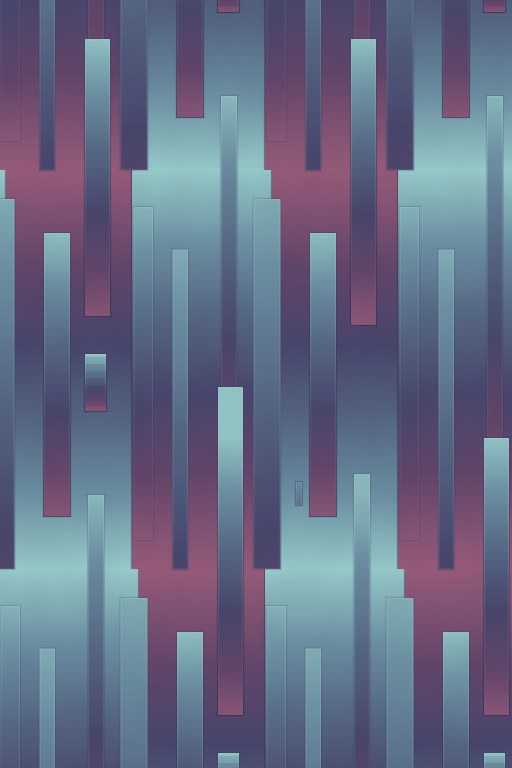
Write a Shadertoy shader that draws this background.

```glsl
// Half-drop columns of dusk gradients, crossed by slim vertical bars.

// Layout, in units where the canvas is 768 high; y runs downwards
const float CANVAS_HEIGHT = 768.0;
const float COLUMN_WIDTH = 133.0;
const float HALF_DROP = 399.0;       // each column sits half a period lower
const float PINK_PEAK = 170.0;       // height of the warm crest in column 0
const float NOTCH_HEIGHT = 29.0;
const float NOTCH_WIDTH = 7.0;
const float LINE_WIDTH = 1.1;
const float BAND_HEIGHT = 7.0;       // faint steps in the gradients
const float BAND_AMOUNT = 0.55;
const float WEAR = 0.022;
const vec3 INK = vec3(0.22, 0.19, 0.33);
const vec3 RIM = vec3(0.62, 0.82, 0.82);

// Ramp from warm to cool
const vec3 RAMP[6] = vec3[6](
    vec3(0.58, 0.35, 0.47), vec3(0.38, 0.27, 0.41), vec3(0.28, 0.27, 0.42),
    vec3(0.33, 0.40, 0.51), vec3(0.42, 0.56, 0.63), vec3(0.58, 0.78, 0.78));

// Bars of one column: left, right, top, bottom
const int BARS = 8;
const int POST = 4, DASH = 6, FLECK = 7, THREAD = 3;
const vec4 BAR_BOX[BARS] = vec4[BARS](
    vec4(-12.5, 14.5, 199.0, 569.0), vec4(0.5, 20.0, 606.0, 939.0),
    vec4(39.5, 55.0, 648.5, 968.5), vec4(88.0, 104.0, 495.0, 842.0),
    vec4(85.0, 110.0, 39.0, 316.0), vec4(44.0, 70.0, 233.0, 516.0),
    vec4(85.0, 106.0, 354.0, 411.0), vec4(30.0, 36.0, 482.0, 505.0));
// Ramp position at top and bottom
const vec2 BAR_TONE[BARS] = vec2[BARS](
    vec2(0.90, 0.34), vec2(0.92, 0.04), vec2(0.90, 0.38), vec2(0.94, 0.16),
    vec2(0.98, 0.05), vec2(0.96, 0.05), vec2(0.98, 0.05), vec2(0.86, 0.66));

vec2 hashGradient(vec2 cell) {
    float a = fract(sin(dot(cell, vec2(127.1, 311.7))) * 4375.85) * 6.2832;
    return vec2(cos(a), sin(a));
}

float gradientNoise(vec2 p) {
    vec2 i = floor(p), f = fract(p);
    vec2 u = f * f * (3.0 - 2.0 * f);
    vec2 e = vec2(0.0, 1.0);
    float low = mix(dot(hashGradient(i), f),
                    dot(hashGradient(i + e.yx), f - e.yx), u.x);
    float high = mix(dot(hashGradient(i + e.xy), f - e.xy),
                     dot(hashGradient(i + e.yy), f - e.yy), u.x);
    return mix(low, high, u.y);
}

vec3 ramp(float t) {
    float s = clamp(t, 0.0, 1.0) * 5.0;
    int i = min(int(s), 4);
    return mix(RAMP[i], RAMP[i + 1], s - float(i));
}

// Antialiased coverage of a signed distance
float cover(float d, float pixel) { return clamp(0.5 - d / pixel, 0.0, 1.0); }

// Wrap to one vertical period starting at the given value
float wrapFrom(float y, float start) {
    return mod(y - start, 2.0 * HALF_DROP) + start;
}

// Column backdrop, notched beside its crest
void paintColumn(inout vec3 color, vec2 p, float shade, float pixel) {
    float rise = wrapFrom(p.y - PINK_PEAK, -HALF_DROP);
    float tone = pow(abs(rise + shade) / HALF_DROP, 1.12);
    float middle = 0.5 * NOTCH_HEIGHT;
    float notch = cover(abs(rise - middle) - middle, pixel);
    float d = NOTCH_WIDTH * notch - 1.0 - p.x;
    color = mix(color, INK, 0.5 * cover(d - LINE_WIDTH, pixel) * cover(-d, pixel));
    color = mix(color, ramp(tone), cover(d, pixel));
}

void paintBar(inout vec3 color, vec2 p, int bar, float column, float shade, float pixel) {
    bool odd = column == 2.0;
    if ((bar == DASH && odd) || (bar == FLECK && !odd)) return;
    vec4 box = BAR_BOX[bar];
    float y = wrapFrom(p.y, box.z - 60.0);
    float along = (y + shade - box.z) / (box.w - box.z);
    float tone = mix(BAR_TONE[bar].x, BAR_TONE[bar].y, clamp(along, 0.0, 1.0));

    // Uneven lengths between repeats
    if (bar == POST && column == 1.0) box.z -= 51.0;
    if (bar == POST && odd) box.w += 9.0;
    if (bar == THREAD && odd) box.z -= 21.0;

    vec2 q = abs(vec2(p.x, y) - 0.5 * (box.xz + box.yw)) - 0.5 * (box.yw - box.xz);
    float d = max(q.x, q.y);
    vec3 body = mix(ramp(tone), RIM, 0.3 * tone * cover(-d - LINE_WIDTH, pixel));
    float inkAmount = bar < POST ? 0.2 : mix(0.75, 0.25, tone);
    color = mix(color, INK, inkAmount * cover(d - LINE_WIDTH, pixel));
    color = mix(color, body, cover(d, pixel) * (bar == FLECK ? 0.6 : 1.0));
}

void mainImage(out vec4 fragColor, in vec2 fragCoord) {
    float pixel = CANVAS_HEIGHT / iResolution.y;
    vec2 p = vec2(fragCoord.x, iResolution.y - fragCoord.y) * pixel;

    // Banding and wear shift the gradients slightly
    float shade = BAND_AMOUNT * (0.5 - fract(p.y / BAND_HEIGHT)) * BAND_HEIGHT;
    float wear = 1.0 + WEAR * gradientNoise(p / vec2(24.0, 40.0));

    // Each column overlaps the one on its left
    vec3 color = RAMP[2];
    float here = floor(p.x / COLUMN_WIDTH);
    for (float k = -1.0; k <= 1.0; k++) {
        float column = here + k;
        vec2 local = p - column * vec2(COLUMN_WIDTH, HALF_DROP);
        paintColumn(color, local, shade, pixel);
        for (int bar = 0; bar < BARS; bar++)
            paintBar(color, local, bar, column, shade, pixel);
    }
    fragColor = vec4(color * wear, 1.0);
}
```
